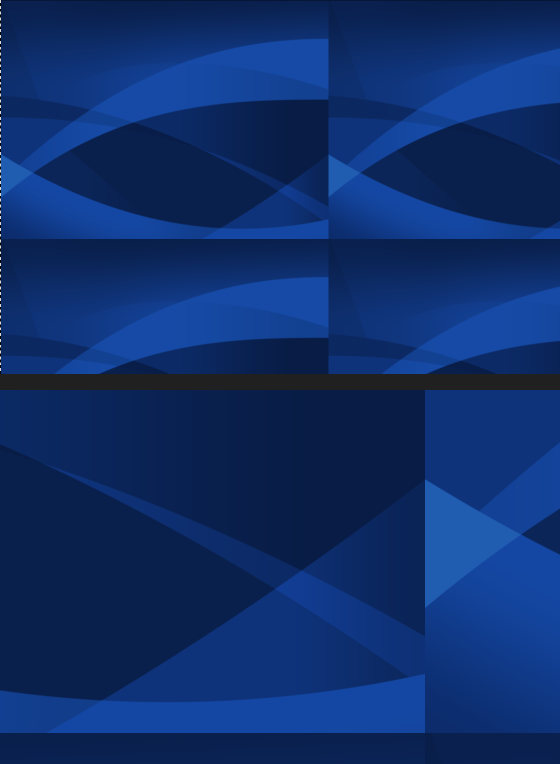
Top: the whole. Bottom: its middle third, enlarged.
Reproduce this background procedurally as a WebGL 1 fragment shader.

```glsl
precision highp float;
uniform vec2 u_resolution;

// 1 below the curve, 0 above it; heights run downwards
float below(float height, float curve) {
  float soft = 0.8 / (u_resolution.y * 0.637);
  return smoothstep(-soft, soft, height - curve);
}

// One panel of crossing translucent ribbons; t runs 0..1 from its top left
vec3 panel(vec2 t) {
  float u = t.x, v = t.y;
  float ribbonTop = below(v, 0.16 + 0.6 * pow(1.0 - u, 2.2));
  float ribbonBase = below(v, 0.415 + 0.41 * pow(1.0 - u, 2.8));
  float arch = below(v, 0.262 + mix(0.85, 0.5, smoothstep(0.2, 0.6, u)) * (u - 0.53) * (u - 0.53));
  float slope = below(v, 0.398 + 0.1 * u + 0.44 * u * u);
  float bend = below(v, 0.49 + 0.375 * pow(u, 2.1));
  float floorCurve = 0.957 - 0.574 * (u - 0.737) * (u - 0.737);
  float ground = below(v, floorCurve);
  float g = u - 0.614;
  float sheet = below(v, 1.0 - 0.78 * g - 0.36 * g * g);

  // Night sky with a glow towards the ribbon
  float glow = smoothstep(0.0, 0.38, v + 0.06 * u) * (0.5 + 0.45 * smoothstep(0.0, 0.6, u));
  vec3 color = mix(vec3(0.035, 0.12, 0.29), vec3(0.075, 0.25, 0.58), glow);
  color *= 1.0 + 0.07 * below(u, 0.03 + 0.27 * (v - 0.09)) * (1.0 - smoothstep(0.1, 0.35, u));
  color += vec3(0.004, 0.015, 0.03) * arch * smoothstep(0.15, 0.4, u);

  // Dark band and lighter field at the left
  color = mix(color, vec3(0.042, 0.15, 0.37), slope * 0.85);
  color = mix(color, vec3(0.055, 0.2, 0.48), bend);

  // Bright ribbon
  vec3 ribbon = mix(vec3(0.07, 0.25, 0.58), vec3(0.085, 0.29, 0.65), smoothstep(0.0, 0.35, u));
  ribbon *= 1.0 - 0.13 * arch * smoothstep(0.5, 1.0, u);
  ribbon *= 1.0 - 0.12 * max(slope - bend, 0.0);
  color = mix(color, ribbon, ribbonTop);

  // Dark hollow under the ribbon
  vec3 hollow = mix(vec3(0.046, 0.165, 0.4), vec3(0.032, 0.11, 0.27), smoothstep(0.5, 0.92, u));
  hollow = mix(hollow, vec3(0.037, 0.125, 0.3), slope * bend);
  hollow += vec3(0.015, 0.05, 0.12) * (bend - slope);
  hollow += vec3(0.006, 0.022, 0.05) * below(v, 0.64 + 1.2 * (u - 0.22)) * (1.0 - smoothstep(0.2, 0.5, u));
  hollow += vec3(0.02, 0.075, 0.18) * sheet * mix(1.0, 0.4, smoothstep(0.85, 1.0, u));
  color = mix(color, hollow, ribbonBase);

  // Wave along the bottom and its overlap with the ribbon
  float depth = smoothstep(0.03, 0.36, v - floorCurve);
  vec3 swell = mix(vec3(0.08, 0.28, 0.64), vec3(0.045, 0.17, 0.42), depth);
  swell *= 1.0 - 0.15 * smoothstep(0.4, 0.65, u) * (1.0 - sheet);
  color = mix(color, swell, ground);
  return mix(color, vec3(0.125, 0.36, 0.69), ground * (1.0 - ribbonBase));
}

// Repeated panels with a dark top rule and a dashed left rule
vec3 wall(vec2 p) {
  vec2 q = vec2(p.x - 0.003, 1.0 - p.y - 0.002);
  vec3 color = panel(fract(q / vec2(0.875, 0.637)));
  color = mix(color, vec3(0.02, 0.05, 0.12), step(q.y, 0.0));
  vec3 dash = mix(vec3(0.02), vec3(0.85), step(0.5, fract(p.y * 64.0)));
  return mix(color, dash, step(p.x, 0.0025));
}

void main() {
  // Four samples smooth the panel borders
  vec3 sum = vec3(0.0);
  for (int i = 0; i < 4; i++) {
    vec2 offset = vec2(mod(float(i), 2.0), floor(float(i) * 0.5)) * 0.5 - 0.25;
    sum += wall((gl_FragCoord.xy + offset) / u_resolution.y);
  }
  gl_FragColor = vec4(sum * 0.25, 1.0);
}
```
